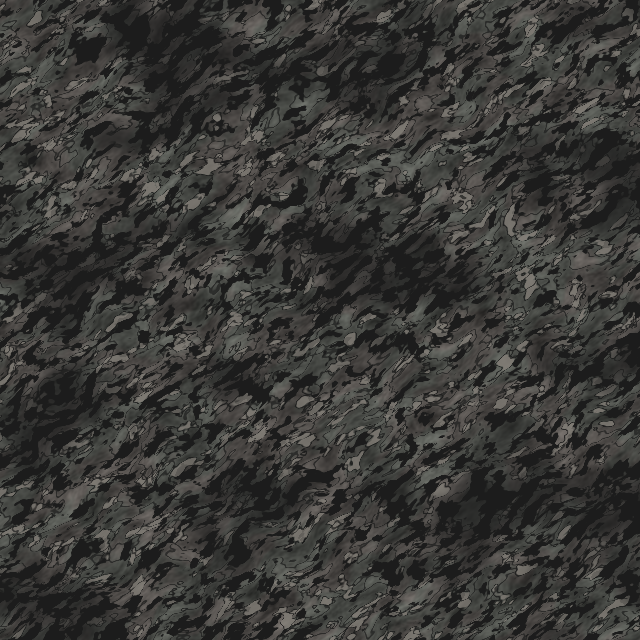
Write a three.js fragment shader that draws this texture.

```glsl
varying vec2 vUv;

vec2 randomGradient(vec2 cell) {
  float angle = 6.2832 * fract(sin(dot(cell, vec2(127.1, 311.7))) * 43758.5);
  return vec2(cos(angle), sin(angle));
}

float gradientNoise(vec2 p) {
  vec2 cell = floor(p);
  vec2 f = fract(p);
  vec2 blend = f * f * f * (f * (f * 6.0 - 15.0) + 10.0);
  vec2 right = vec2(1.0, 0.0);
  vec2 up = vec2(0.0, 1.0);
  float bottom = mix(dot(randomGradient(cell), f),
                     dot(randomGradient(cell + right), f - right), blend.x);
  float top = mix(dot(randomGradient(cell + up), f - up),
                  dot(randomGradient(cell + 1.0), f - 1.0), blend.x);
  return mix(bottom, top, blend.y);
}

float fractalNoise(vec2 p) {
  float sum = 0.0;
  float amplitude = 1.0;
  for (int octave = 0; octave < 3; octave++) {
    sum += amplitude * gradientNoise(p);
    p = mat2(0.97, 0.24, -0.24, 0.97) * p * 2.03 + 17.3;
    amplitude *= 0.6;
  }
  return sum;
}

// Coordinates along and across the slanted grain, bent by a slow warp
vec2 grainSpace(vec2 uv) {
  vec2 warp = vec2(gradientNoise(uv * 13.0 + 4.7), gradientNoise(uv * 13.0 + 31.2));
  uv += 0.018 * warp;
  return vec2(dot(uv, vec2(0.79, 0.61)), dot(uv, vec2(-0.61, 0.79)));
}

void main() {
  vec2 grain = grainSpace(vUv);
  float blotch = fractalNoise(vUv * vec2(4.0, 5.5) + 8.4);

  // Flat flakes of stone, tinted from brown to green
  float flake = fractalNoise(grain * vec2(15.0, 34.0) + 53.1);
  float tint = fractalNoise(grain * vec2(9.0, 18.0) + 91.6);
  float tone = 0.3 + 0.17 * flake + 0.05 * gradientNoise(grain * vec2(130.0, 230.0));
  vec3 stone = tone * mix(vec3(1.04, 0.99, 0.95), vec3(0.99, 1.02, 0.96),
                          smoothstep(-0.2, 0.2, tint));

  // Pale chips with warm faces
  float chip = fractalNoise(grain * vec2(21.0, 46.0) + 140.7) + 0.15 * blotch;
  float chipFace = smoothstep(0.36, 0.44, chip);
  stone = mix(stone, vec3(0.47, 0.455, 0.43) * (0.85 + 0.5 * tone), chipFace);

  // Soft shade over whole regions
  float shade = smoothstep(0.08, -0.5, blotch);
  stone = mix(stone, vec3(0.12), 0.65 * shade);

  // Jagged black hollows, denser inside the shaded regions
  float hollow = fractalNoise(grain * vec2(25.0, 54.0) + 211.9) + 0.4 * blotch;
  float solid = max(smoothstep(-0.2, -0.08, hollow), 0.8 * chipFace);

  // Thin black cracks along flake borders and around chips
  float flakeCrack = smoothstep(0.015, 0.065, abs(flake - 0.12));
  float chipCrack = smoothstep(0.01, 0.06, abs(chip - 0.31));
  solid *= mix(0.3, 1.0, flakeCrack) * mix(0.15, 1.0, chipCrack);

  gl_FragColor = vec4(mix(vec3(0.108, 0.11, 0.108), stone, solid), 1.0);
}
```
